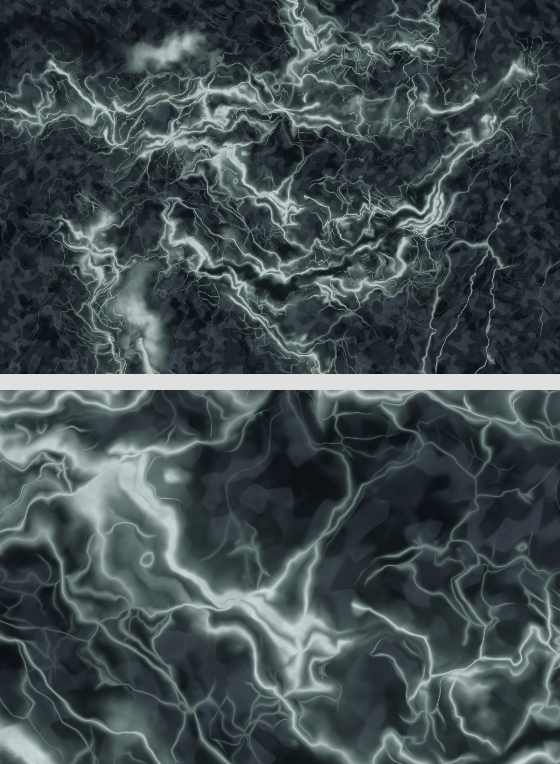
Top, the full canvas; bottom, a detail of the centre.
This texture is drawn by a Shadertoy shader. Its source:

```glsl
#define BLACK vec3(0.045, 0.068, 0.083)
#define SLATE vec3(0.190, 0.222, 0.258)
#define GREEN vec3(0.290, 0.360, 0.350)
#define PALE vec3(0.730, 0.780, 0.780)
#define WARP 0.020
#define ROUGHNESS 0.13
#define BAND_WIDTH 0.065
#define FLECK_SCALE 58.0

vec2 hash2(vec2 cell) {
    vec3 h = fract(cell.xyx * vec3(0.1031, 0.1030, 0.0973));
    h += dot(h, h.yzx + 33.33);
    return fract((h.xx + h.yz) * h.zy);
}

// Cellular noise: x = gap between the two nearest points, y = soft cell value
vec2 cells(vec2 p) {
    vec2 base = floor(p);
    float nearest = 9.0, second = 9.0, total = 0.0, weights = 0.0;
    for (int j = -1; j <= 1; j++)
    for (int i = -1; i <= 1; i++) {
        vec2 cell = base + vec2(i, j);
        vec2 toPoint = cell + hash2(cell) - p;
        float d2 = dot(toPoint, toPoint);
        float d = sqrt(d2);
        second = min(second, max(nearest, d));
        nearest = min(nearest, d);
        float w = exp(-7.0 * d2);
        total += w * hash2(cell + 71.0).x;
        weights += w;
    }
    return vec2(second - nearest, total / weights);
}

float clouds(vec2 p) {
    float sum = 0.0, gain = 0.5;
    for (int i = 0; i < 4; i++) {
        sum += gain * cells(p).y;
        p = mat2(1.6, 1.2, -1.2, 1.6) * p + 13.7;
        gain *= 0.55;
    }
    return sum;
}

vec2 sineWarp(vec2 p) {
    float amount = WARP, frequency = 6.0;
    for (int i = 0; i < 6; i++) {
        p += amount * sin(frequency * p.yx * vec2(1.0, 1.3) + float(i) * vec2(1.7, 2.9));
        amount *= 0.6;
        frequency *= 1.9;
    }
    return p;
}

// Broken network of veins along cell borders
float lace(vec2 p, float width) {
    float fade = smoothstep(0.28, 0.68, cells(p * 0.6 + 7.0).y);
    return fade * exp(-cells(p).x / width);
}

float curveDistance(vec2 p, vec2 a, vec2 b, vec2 c) {
    float nearest = 9.0;
    vec2 from = a;
    for (int i = 1; i <= 12; i++) {
        float t = float(i) / 12.0;
        vec2 to = mix(mix(a, b, t), mix(b, c, t), t);
        vec2 along = to - from, rel = p - from;
        float h = clamp(dot(rel, along) / dot(along, along), 0.0, 1.0);
        nearest = min(nearest, length(rel - h * along));
        from = to;
    }
    return nearest;
}

// Adds a main vein: x = sharp core, y = wide band of finer veins around it
void addVein(inout vec2 vein, vec2 p, float width, vec2 a, vec2 b, vec2 c) {
    float d = curveDistance(p, a, b, c);
    vein = max(vein, vec2(exp(-d / width), exp(-d * d / (BAND_WIDTH * BAND_WIDTH))));
}

float patchMask(vec2 p, vec2 center, vec2 radius) {
    vec2 d = (p - center) / radius;
    return exp(-dot(d, d));
}

void mainImage(out vec4 fragColor, in vec2 fragCoord) {
    vec2 p = fragCoord / iResolution.y;
    vec2 rough = vec2(clouds(p * 7.0), clouds(p * 7.0 + 31.0));
    vec2 q = sineWarp(p) + ROUGHNESS * (rough - 0.45);

    // Main veins
    vec2 vein = vec2(0.0);
    addVein(vein, q, 0.011, vec2(0.14, 0.84), vec2(0.40, 0.60), vec2(0.98, 0.43));
    addVein(vein, q, 0.012, vec2(0.30, 0.78), vec2(0.82, 0.63), vec2(1.42, 0.81));
    addVein(vein, q, 0.009, vec2(0.40, 0.62), vec2(0.62, 0.66), vec2(0.84, 0.76));
    addVein(vein, q, 0.010, vec2(0.46, 0.36), vec2(0.97, -0.06), vec2(1.28, 0.68));
    addVein(vein, q, 0.008, vec2(0.56, 0.31), vec2(1.00, 0.18), vec2(1.30, 0.68));
    addVein(vein, q, 0.009, vec2(0.60, 0.58), vec2(1.00, 0.28), vec2(1.27, 0.64));
    addVein(vein, q, 0.008, vec2(0.00, 0.72), vec2(0.18, 0.74), vec2(0.34, 0.66));
    addVein(vein, q, 0.014, vec2(0.27, 0.44), vec2(0.36, 0.25), vec2(0.40, -0.05));
    addVein(vein, q, 0.009, vec2(0.25, 0.40), vec2(0.30, 0.20), vec2(0.31, -0.05));
    addVein(vein, q, 0.008, vec2(0.86, 0.85), vec2(0.95, 0.92), vec2(1.12, 0.89));
    addVein(vein, q, 0.007, vec2(0.78, 1.05), vec2(0.83, 0.90), vec2(0.82, 0.78));
    addVein(vein, q, 0.008, vec2(0.62, 0.20), vec2(0.80, 0.12), vec2(0.93, -0.03));
    float breakup = smoothstep(0.25, 0.58, clouds(q * 9.0 + 5.0));
    float band = max(vein.y, 0.9 * patchMask(p, vec2(1.38, 0.73), vec2(0.14, 0.12)));
    float core = vein.x * (0.25 + 0.85 * breakup);

    // Finer networks, stretched along the falling, rising and upright directions
    vec2 falling = mat2(0.9, 0.42, -0.42, 0.9) * q;
    vec2 rising = mat2(0.86, -0.5, 0.5, 0.86) * q;
    vec2 upright = vec2(q.x - 0.35 * q.y, q.y);
    float field = patchMask(p, vec2(0.72, 0.48), vec2(0.55, 0.42));
    float right = smoothstep(0.75, 1.15, p.x);
    float net = lace(falling * vec2(4.0, 9.0), 0.05 + 0.07 * band) * (0.15 + 0.35 * field + 0.6 * band);
    net = max(net, lace(rising * vec2(5.0, 10.0), 0.05 + 0.06 * band) * (0.12 + 0.25 * field + 0.6 * band));
    net = max(net, lace(upright * vec2(9.0, 3.0) + 3.0, 0.045) * (0.25 + 0.4 * right));
    net = max(net, lace(q * 15.0, 0.09) * (0.15 + 0.25 * field + 0.5 * band));
    net = max(net, lace(q * 30.0, 0.13) * (0.08 + 0.2 * field + 0.4 * band));

    // Cloudy pale patches
    float blot = patchMask(q, vec2(0.40, 0.10), vec2(0.055, 0.20));
    blot = max(blot, 0.8 * patchMask(falling, vec2(0.06, 0.96), vec2(0.13, 0.035)));
    blot = max(blot, 0.6 * patchMask(q, vec2(0.61, 0.35), vec2(0.06, 0.03)));
    blot *= smoothstep(0.25, 0.55, rough.x);

    // Flecked ground with black slabs inside the bowl and at the upper left
    float fleck = smoothstep(0.42, 0.78, cells(sineWarp(p * 1.01) * FLECK_SCALE).y);
    float mottle = smoothstep(0.28, 0.62, clouds(p * 24.0));
    float slab = smoothstep(0.03, 0.012, curveDistance(q, vec2(0.56, 0.28), vec2(0.92, 0.16), vec2(1.15, 0.54)));
    slab = max(slab, patchMask(q, vec2(0.15, 0.92), vec2(0.20, 0.03)));
    vec3 color = mix(BLACK, SLATE, (0.55 * fleck + 0.45 * mottle) * (1.0 - 0.85 * slab));

    float haze = band * smoothstep(0.28, 0.65, rough.y) * (1.0 - 0.8 * slab);
    float light = max(max(core, blot), net * (1.0 - 0.7 * slab));
    color = mix(color, GREEN, clamp(0.45 * haze + smoothstep(0.03, 0.42, light), 0.0, 1.0));
    color = mix(color, PALE, smoothstep(0.2, 0.9, light));
    color *= 0.88 + 0.24 * clouds(p * 60.0);
    fragColor = vec4(color, 1.0);
}
```
